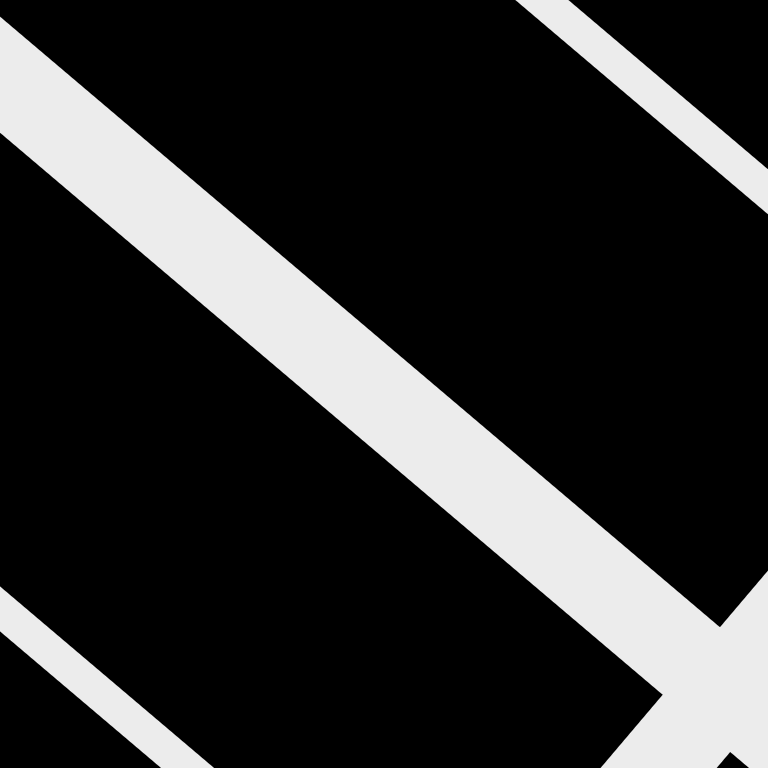
This background is drawn by a WebGL 1 fragment shader. Its source:

```glsl
precision highp float;
// Tilted plaid of pale bands on black: one thick band between two thin ones, crossed by another.

uniform vec2 u_resolution;

const vec3 GROUND_COLOR = vec3(0.0);
const vec3 BAND_COLOR = vec3(0.925);
const float TILT = 0.7034;          // downward slope of the main bands, radians
const float THICK_WIDTH = 0.1153;
const float THIN_WIDTH = 0.0447;
const float THIN_SPACING = 0.5305;  // thick centre to thin centre
const float MAIN_CENTER = 0.6885;   // across the main bands
const float CROSS_CENTER = 0.6540;  // along the main bands

// Coverage of a straight band, given the signed distance to its centre line
float band(float offset, float width, float pixel) {
    return clamp(0.5 + (0.5 * width - abs(offset)) / pixel, 0.0, 1.0);
}

void main() {
    float scale = min(u_resolution.x, u_resolution.y);
    vec2 uv = gl_FragCoord.xy / scale;
    float pixel = 1.0 / scale;

    // Distances along and across the tilted axes
    vec2 direction = vec2(cos(TILT), -sin(TILT));
    vec2 normal = vec2(sin(TILT), cos(TILT));
    float along = dot(uv, direction) - CROSS_CENTER;
    float across = dot(uv, normal) - MAIN_CENTER;

    // Thick bands in both directions, thin ones mirrored about the main band
    float thick = max(band(across, THICK_WIDTH, pixel), band(along, THICK_WIDTH, pixel));
    float thin = band(abs(across) - THIN_SPACING, THIN_WIDTH, pixel);

    gl_FragColor = vec4(mix(GROUND_COLOR, BAND_COLOR, max(thick, thin)), 1.0);
}
```
